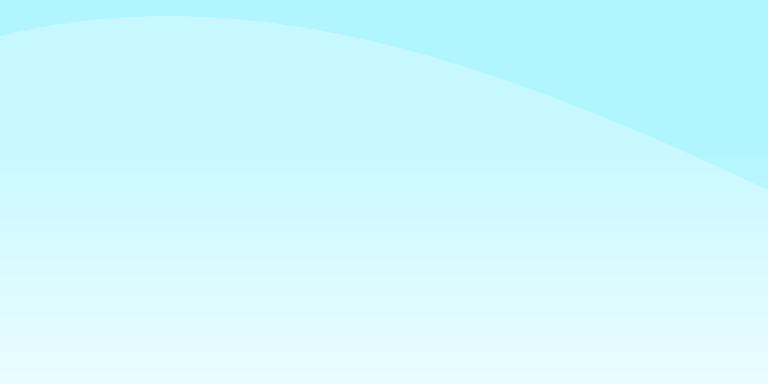
A Shadertoy shader for this background:

```glsl
// A pale hill sweeping under a cyan sky, with white mist rising from the ground.

const vec3 SKY = vec3(0.692, 0.961, 1.0);
const vec3 HILL = vec3(0.784, 0.973, 1.0);
const vec3 MIST = vec3(1.0);

const float MIST_TOP = 0.635;
const float MIST_OPACITY = 0.62;

// Height of the hill crest across the canvas, both from 0 to 1
float crestHeight(float x) {
    return 0.906 + x * (0.495 + x * (-1.25 + x * 0.354));
}

// Slope of the crest, used to keep its edge evenly soft
float crestSlope(float x) {
    return 0.495 + x * (-2.5 + x * 1.062);
}

// Coverage of the hill, smoothed over about one pixel
float hillMask(vec2 uv, vec2 pixel) {
    float softness = length(vec2(crestSlope(uv.x) * pixel.x, pixel.y));
    float depth = crestHeight(uv.x) - uv.y;
    return clamp(depth / softness + 0.5, 0.0, 1.0);
}

// Linear mist, densest at the ground and gone at its top
float mistDensity(float y, float top, float opacity) {
    return opacity * clamp(1.0 - y / top, 0.0, 1.0);
}

void mainImage(out vec4 fragColor, in vec2 fragCoord) {
    vec2 pixel = 1.0 / iResolution.xy;
    vec2 uv = fragCoord * pixel;

    // Sky and hill
    vec3 color = mix(SKY, HILL, hillMask(uv, pixel));

    // Mist over both
    color = mix(color, MIST, mistDensity(uv.y, MIST_TOP, MIST_OPACITY));

    fragColor = vec4(color, 1.0);
}
```
